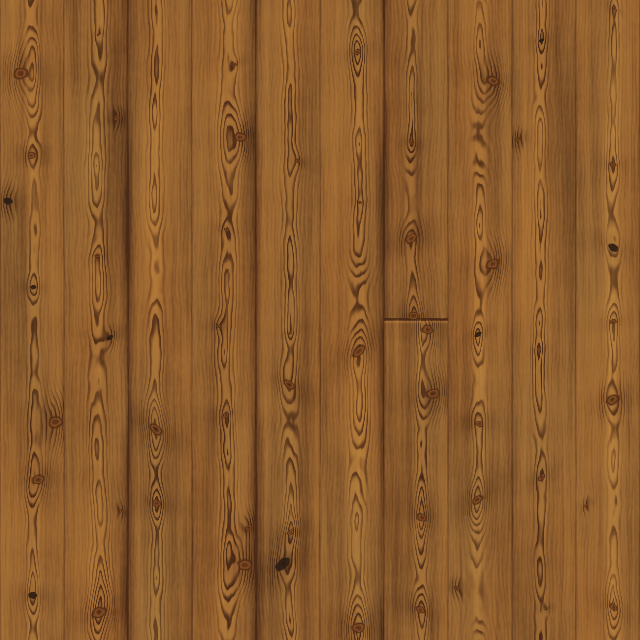
A three.js fragment shader for this texture:

```glsl
// Ten vertical planks of warm, knotty pine with one butt joint.
// Growth rings are level sets of distance to a wandering pith, bent by knots;
// stretched gradient noise adds fibre, tone drift and stained edges.

varying vec2 vUv;

const float PLANKS = 10.0;
const float JOINT_PLANK = 6.0;      // plank that is cut in two
const float JOINT_Y = 5.01;         // height of the cut, in plank widths
const float RING_DENSITY = 19.0;    // rings per plank width
const float RING_DARKNESS = 0.62;
const float SIDE_GRAIN = 0.13;      // ring contrast away from the heart
const float SEAM_WIDTH = 0.028;
const int KNOT_SLOTS = 7;           // possible knots per board
const float KNOT_CHANCE = 0.78;

const vec3 DARK_WOOD = vec3(0.29, 0.165, 0.085);
const vec3 MID_WOOD = vec3(0.585, 0.388, 0.190);
const vec3 LIGHT_WOOD = vec3(0.75, 0.535, 0.250);
const vec3 KNOT_BROWN = vec3(0.42, 0.235, 0.110);
const vec3 KNOT_BLACK = vec3(0.13, 0.095, 0.075);

float hash(vec2 p) {
  return fract(sin(dot(p, vec2(127.1, 311.7))) * 43758.55);
}

vec2 gradient(vec2 cell) {
  float a = 6.28318 * hash(cell);
  return vec2(cos(a), sin(a));
}

// Gradient noise, roughly -0.7 to 0.7
float noise(vec2 p) {
  vec2 i = floor(p), f = p - i;
  vec2 w = f * f * f * (f * (f * 6.0 - 15.0) + 10.0);
  vec2 e = vec2(1.0, 0.0);
  float low = mix(dot(gradient(i), f), dot(gradient(i + e), f - e), w.x);
  float high = mix(dot(gradient(i + e.yx), f - e.yx), dot(gradient(i + 1.0), f - 1.0), w.x);
  return mix(low, high, w.y);
}

// Dark late wood: slow rise, quick fall
float ringLine(float phase) {
  float f = fract(phase);
  return smoothstep(0.30, 0.78, f) * (1.0 - smoothstep(0.82, 1.0, f));
}

void main() {
  // Plank layout; one unit is one plank width
  vec2 p = vUv * PLANKS;
  float plank = min(floor(p.x), PLANKS - 1.0);
  float u = p.x - plank;
  float isCut = 1.0 - step(0.5, abs(plank - JOINT_PLANK));
  float lower = isCut * (1.0 - step(JOINT_Y, p.y));
  float board = plank + 13.0 * lower + 1.0;
  vec2 q = vec2(u, p.y) + vec2(board * 17.3, board * 5.7);

  // Heart: wandering centre line and pith depth
  float centre = mix(0.38, 0.62, hash(vec2(board, 1.0)))
    + 0.10 * noise(vec2(q.y * 0.35, board)) + 0.025 * noise(vec2(q.y * 1.7, board + 40.0));
  float heartWidth = mix(0.085, 0.17, hash(vec2(board, 2.0)))
    * (1.0 + 0.55 * noise(vec2(q.y * 0.6, board + 80.0)));
  float x = u - centre;
  float depth = 0.05 + 0.44 * noise(vec2(q.y * 0.42, board + 120.0))
    + 0.06 * noise(vec2(q.y * 1.9, board + 160.0));
  float phase = RING_DENSITY * sqrt(x * x + depth * depth)
    + 0.75 * noise(q * vec2(6.0, 1.3)) + 0.22 * noise(q * vec2(15.0, 5.0));
  float heart = exp(-pow(abs(x) / heartWidth, 3.0));
  float grain = max(heart, SIDE_GRAIN);

  // Knots: bend the rings and collect colour
  float knotCover = 0.0, knotStain = 0.0;
  vec3 knotColor = KNOT_BROWN;
  for (int k = 0; k < KNOT_SLOTS; k++) {
    vec2 seed = vec2(board * 3.1, float(k) * 7.7 + 3.0);
    float present = step(hash(seed), KNOT_CHANCE);
    float ky = (float(k) + 0.1 + 0.8 * hash(seed + 1.0)) * PLANKS / float(KNOT_SLOTS);
    float nearHeart = step(hash(seed + 2.0), 0.55);
    float kx = mix(0.08 + 0.84 * hash(seed + 3.0), centre, nearHeart);
    float size = mix(0.025, 0.115, pow(hash(seed + 4.0), 1.4));
    vec2 d = (vec2(u, p.y) - vec2(kx, ky)) / size;
    d.y += d.x * (hash(seed + 5.0) - 0.5);
    float e = length(d * vec2(0.85, 1.1)) + 0.28 * noise(d * 1.2 + seed);
    float flow = present * exp(-dot(d * vec2(0.42, 0.22), d * vec2(0.42, 0.22)));
    phase -= flow * size * 30.0;
    grain = max(grain, 0.75 * flow);
    knotStain += present * exp(-dot(d * vec2(0.20, 0.33), d * vec2(0.20, 0.33)));
    float cover = present * (1.0 - smoothstep(0.75, 1.15, e));
    float rim = smoothstep(0.55, 0.95, e);
    float rings = 0.12 * sin(e * 15.0);
    vec3 tint = KNOT_BROWN * (1.12 + rings - 0.5 * rim - 0.5 * exp(-e * e * 14.0));
    tint = mix(tint, KNOT_BLACK, 0.9 * step(0.87, hash(seed + 6.0)));
    knotColor = mix(knotColor, tint, cover);
    knotCover = max(knotCover, cover);
  }

  // Tone: board shade, drifting bands, fibre and rings
  float tone = 0.50 + 0.09 * (hash(vec2(board, 9.0)) - 0.5);
  tone += 0.20 * noise(q * vec2(1.6, 0.22)) + 0.15 * noise(q * vec2(5.0, 0.18));
  tone += 0.10 * noise(q * vec2(14.0, 0.35)) + 0.10 * noise(q * vec2(27.0, 1.1));
  tone += 0.05 * noise(q * vec2(24.0, 9.0)) + 0.05 * noise(q * vec2(1.5, 2.5));
  tone += 0.21 * heart - 0.13 * min(knotStain, 1.2);
  tone -= RING_DARKNESS * grain * ringLine(phase) * (0.85 + 0.5 * noise(q * vec2(3.0, 0.8)));

  // Stained strips beside the inner even seams
  float seam = floor(p.x * 0.5 + 0.5) * 2.0;
  float inner = step(1.0, seam) * (1.0 - step(7.0, seam)) * (1.0 - lower);
  float strip = exp(-pow(abs(p.x - seam) / 0.085, 2.0));
  tone -= inner * strip * (0.25 + 0.25 * noise(vec2(p.y * 0.4, seam)));

  // Seams and butt joint
  float edge = min(u, 1.0 - u);
  tone -= 0.20 * (1.0 - smoothstep(0.0, SEAM_WIDTH, edge));
  float cut = p.y - JOINT_Y;
  tone -= isCut * 0.42 * (1.0 - smoothstep(0.008, 0.030, abs(cut)));
  tone += isCut * 0.16 * (1.0 - smoothstep(0.008, 0.030, abs(cut + 0.04)));

  tone = clamp(tone, 0.0, 1.0);
  vec3 wood = mix(DARK_WOOD, MID_WOOD, min(tone * 2.0, 1.0));
  wood = mix(wood, LIGHT_WOOD, max(tone * 2.0 - 1.0, 0.0));
  wood *= 1.0 + vec3(0.05, -0.01, -0.07) * noise(q * vec2(1.1, 0.3) + 31.0);
  gl_FragColor = vec4(mix(wood, knotColor, 0.9 * knotCover), 1.0);
}
```
